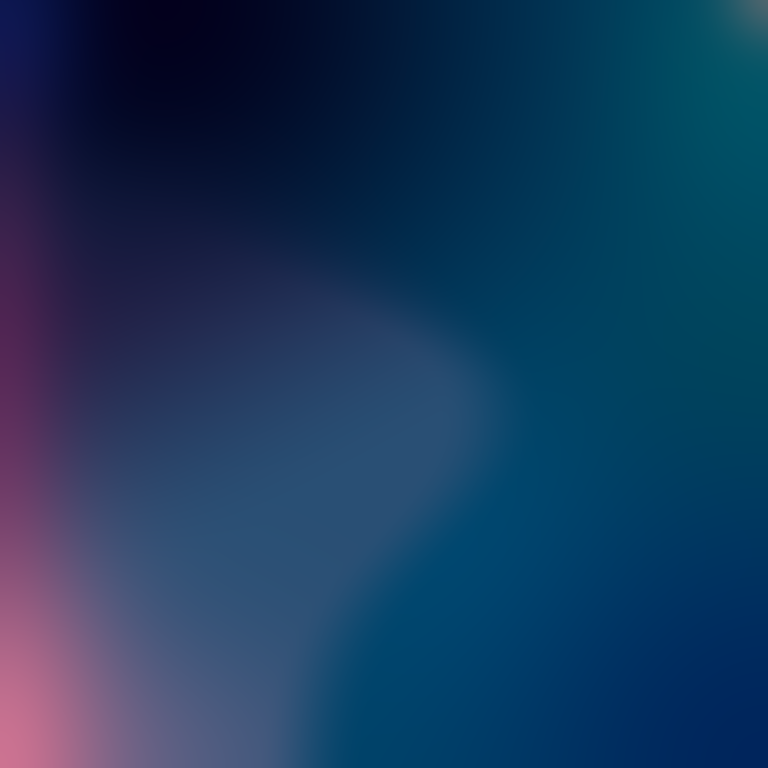
Reproduce this background procedurally as a WebGL 2 fragment shader.

```glsl
#version 300 es
precision highp float;

uniform vec2 u_resolution;
out vec4 outColor;

// Palette
const vec3 OCEAN = vec3(0.0, 0.27, 0.41);
const vec3 AZURE = vec3(0.0, 0.33, 0.48);
const vec3 TEAL = vec3(0.0, 0.35, 0.42);
const vec3 PINE = vec3(0.0, 0.29, 0.365);
const vec3 NAVY = vec3(0.0, 0.145, 0.36);
const vec3 NIGHT = vec3(0.01, 0.0, 0.11);
const vec3 INDIGO = vec3(0.0, 0.08, 0.31);
const vec3 DUSK = vec3(0.125, 0.10, 0.25);
const vec3 SLATE = vec3(0.16, 0.31, 0.455);
const vec3 MAUVE = vec3(0.36, 0.38, 0.52);
const vec3 PLUM = vec3(0.42, 0.16, 0.36);
const vec3 ROSE = vec3(0.80, 0.45, 0.57);
const vec3 MIST = vec3(0.32, 0.40, 0.43);

// Outline of the haze: a bulge to the right over a straight side
const float HAZE_SIDE = 0.46;
const float HAZE_BULGE = 0.24;
const float BULGE_HEIGHT = 0.46;
const float BULGE_SPREAD = 0.225;
const float EDGE_SOFTNESS = 0.13;
const float TOP_SOFTNESS = 0.25;

// Strengths of the partial glows
const float MAUVE_STRENGTH = 0.8;
const float PLUM_STRENGTH = 0.7;

// Elliptical Gaussian falloff, 1 at the center
float glow(vec2 p, vec2 center, vec2 radius) {
    vec2 d = (p - center) / radius;
    return exp(-dot(d, d));
}

// Blue-green field with a dark upper left
vec3 deepField(vec2 p) {
    vec3 color = OCEAN;
    color = mix(color, AZURE, glow(p, vec2(0.66, 0.32), vec2(0.28)));
    color = mix(color, PINE, glow(p, vec2(1.0, 0.52), vec2(0.25, 0.28)));
    color = mix(color, TEAL, glow(p, vec2(0.97, 0.92), vec2(0.19, 0.22)));
    color = mix(color, NAVY, glow(p, vec2(1.0, 0.0), vec2(0.38)));
    color = mix(color, NIGHT, glow(p, vec2(0.2, 1.0), vec2(0.47)));
    color = mix(color, INDIGO, glow(p, vec2(0.0, 0.97), vec2(0.1, 0.16)));
    return mix(color, MIST, glow(p, vec2(1.01, 1.01), vec2(0.065)));
}

// Coverage of the haze: soft top, firmer right side
float hazeMask(vec2 p) {
    float bulge = (p.y - BULGE_HEIGHT) / BULGE_SPREAD;
    float edge = HAZE_SIDE + HAZE_BULGE * exp(-bulge * bulge);
    float softness = EDGE_SOFTNESS + TOP_SOFTNESS * smoothstep(0.5, 0.8, p.y);
    float side = 1.0 - smoothstep(edge - softness, edge + 0.01, p.x);
    float top = 1.0 - smoothstep(0.55, 0.88, p.y);
    return side * top;
}

// Haze brightens toward the lower right, with mauve at its foot
vec3 hazeColor(vec2 p) {
    float slope = 0.55 * p.x + 1.0 - p.y;
    vec3 color = mix(DUSK, SLATE, smoothstep(0.38, 0.88, slope));
    float foot = glow(p, vec2(0.2, 0.0), vec2(0.22, 0.18));
    return mix(color, MAUVE, MAUVE_STRENGTH * foot);
}

void main() {
    vec2 p = gl_FragCoord.xy / u_resolution;
    vec3 color = mix(deepField(p), hazeColor(p), hazeMask(p));

    // Warm light along the left side
    float plum = glow(p, vec2(0.0, 0.4), vec2(0.08, 0.45));
    color = mix(color, PLUM, PLUM_STRENGTH * plum);
    color = mix(color, ROSE, glow(p, vec2(0.0), vec2(0.15, 0.29)));

    outColor = vec4(color, 1.0);
}
```
